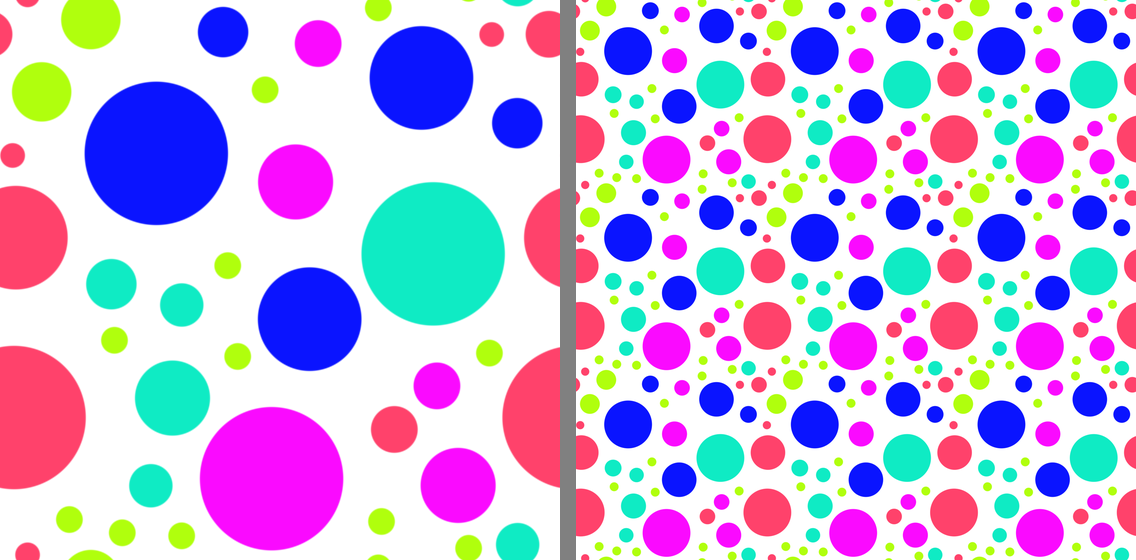
Left: one tile. Right: repeated 3 by 3.
Give the GLSL for this pattern, as a three.js fragment shader.

```glsl
// Seamless scatter of flat, bright dots in mixed sizes on white.
varying vec2 vUv;

const int DOTS = 36;
const int TRIES = 48;
const float EDGE = 0.0018;

const vec3 WHITE = vec3(1.0);
const vec3 BLUE = vec3(0.04, 0.08, 1.0);
const vec3 RED = vec3(1.0, 0.26, 0.42);
const vec3 MAGENTA = vec3(0.98, 0.04, 1.0);
const vec3 TEAL = vec3(0.06, 0.92, 0.77);
const vec3 LIME = vec3(0.69, 1.0, 0.05);

// Placed dots: centre in xy, radius in z (negative when unused)
vec3 dots[DOTS];

// Shortest distance on the wrapping unit square
float wrapDistance(vec2 a, vec2 b) {
  vec2 d = abs(fract(a - b + 0.5) - 0.5);
  return length(d);
}

// Evenly spread sequence, loosened by sines
vec2 candidate(float n) {
  vec2 spread = n * vec2(0.7549, 0.5698);
  vec2 jitter = 0.025 * sin(n * vec2(2.3, 4.1) + vec2(0.0, 1.0));
  return fract(spread + jitter);
}

// Colour and radius of each dot, from the largest to the smallest
vec4 dotStyle(int i) {
  if (i < 4) return vec4(i == 0 ? TEAL : i == 1 ? MAGENTA : i == 2 ? BLUE : RED, 0.128);
  if (i < 7) return vec4(i < 6 ? BLUE : RED, 0.0925);
  if (i < 10) return vec4(i < 9 ? MAGENTA : TEAL, 0.067);
  if (i < 12) return vec4(LIME, 0.053);
  if (i < 15) return vec4(i < 14 ? BLUE : TEAL, 0.045);
  if (i < 19) return vec4(i < 17 ? RED : MAGENTA, 0.0417);
  if (i < 22) return vec4(TEAL, 0.0387);
  return i < 33 ? vec4(LIME, 0.0238) : vec4(RED, 0.022);
}

// True when a new dot keeps its gap to the first few placed ones
bool fits(vec2 centre, float radius, float gap, int placed) {
  for (int j = 0; j < DOTS; j++) {
    if (j >= placed) break;
    if (wrapDistance(centre, dots[j].xy) < radius + dots[j].z + gap) return false;
  }
  return true;
}

// Antialiased disc over a base colour
vec3 paintDot(vec3 base, vec3 ink, vec2 p, vec2 centre, float radius) {
  float d = wrapDistance(p, centre) - radius;
  return mix(ink, base, smoothstep(-EDGE, EDGE, d));
}

void main() {
  vec3 color = WHITE;
  float n = 0.0;

  // Place dots one after another, relaxing the gap with each try
  for (int i = 0; i < DOTS; i++) {
    vec4 style = dotStyle(i);
    dots[i] = vec3(0.0, 0.0, -1.0);
    for (int t = 0; t < TRIES; t++) {
      n += 1.0;
      vec2 centre = candidate(n);
      float gap = mix(0.028, 0.015, float(t) / float(TRIES));
      if (fits(centre, style.a, gap, i)) {
        dots[i] = vec3(centre, style.a);
        color = paintDot(color, style.rgb, vUv, centre, style.a);
        break;
      }
    }
  }
  gl_FragColor = vec4(color, 1.0);
}
```
